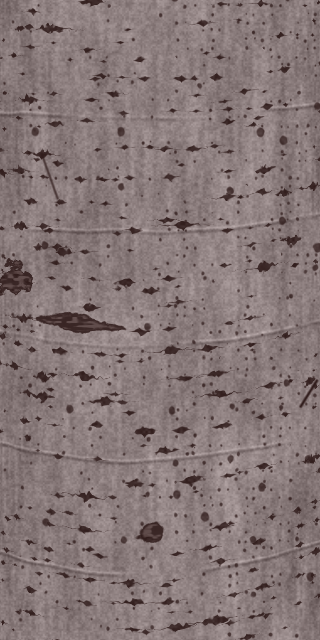
Reproduce this texture procedurally as a WebGL 2 fragment shader.

```glsl
#version 300 es
precision highp float;
uniform vec2 u_resolution;
out vec4 fragColor;

const float SOFT = 0.003;
const vec3 DARK_BROWN = vec3(0.19, 0.112, 0.108);
const vec3 MID_BROWN = vec3(0.36, 0.28, 0.275);

vec2 hash2(vec2 p) {
    vec3 q = fract(p.xyx * vec3(0.1031, 0.1030, 0.0973));
    q += dot(q, q.yzx + 33.33);
    return fract((q.xx + q.yz) * q.zy);
}

float noise(vec2 p) {
    vec2 i = floor(p), f = fract(p);
    f = f * f * (3.0 - 2.0 * f);
    float low = mix(hash2(i).x, hash2(i + vec2(1, 0)).x, f.x);
    float high = mix(hash2(i + vec2(0, 1)).x, hash2(i + 1.0).x, f.x);
    return mix(low, high, f.y);
}

float fbm(vec2 p) {
    float sum = 0.0, gain = 0.53;
    for (int i = 0; i < 4; i++) {
        sum += gain * noise(p);
        p = p * 2.03 + 17.3;
        gain *= 0.5;
    }
    return sum;
}

// Unrolls the trunk: narrow at the sides, sagging towards the foot
vec2 unroll(vec2 p) {
    float side = 2.0 * p.x - 1.0;
    float sag = mix(0.1, 0.0, p.y * 0.5) * (1.0 - side * side);
    float warp = 0.02 * (noise(p * 3.0) - 0.5);
    return vec2(0.5 * asin(side * 0.93), p.y + sag - 0.03 * p.x + warp) + 3.0;
}

// Diamond pores in broken rows, some drawn out into thin dashes
float lenticels(vec2 b, vec2 cell, vec2 size, float density, float seed) {
    float mask = 0.0;
    vec2 home = floor(b / cell);
    vec2 wobble = vec2(noise(b * 90.0), noise(b * 90.0 + 40.0)) - 0.5;
    for (int j = -1; j <= 1; j++)
    for (int i = -1; i <= 1; i++) {
        vec2 id = home + vec2(i, j);
        vec2 r = hash2(id + seed), kind = hash2(id + seed + 71.0);
        float row = hash2(vec2(id.y, seed)).x;
        vec2 jitter = vec2(0.15 + 0.7 * r.x, 0.3 + 0.4 * row + 0.25 * (r.y - 0.5));
        vec2 center = (id + jitter) * cell;
        float cluster = noise(vec2(center.x * 4.0, id.y * 1.7 + seed));
        float present = step(kind.x, density * smoothstep(0.2, 0.6, cluster));
        vec2 s = size * mix(0.5, 1.25, kind.y * kind.y);
        vec2 q = abs((b - center) / s + wobble * 0.7);
        float diamond = (1.0 - pow(q.x, 0.8) - q.y) * s.y;
        float dash = (1.0 - q.x / 2.6 - q.y * 4.0) * s.y * 0.3;
        float shape = smoothstep(-SOFT, SOFT, diamond);
        shape = max(shape, 0.75 * step(0.4, r.y) * smoothstep(-SOFT * 0.4, SOFT, dash));
        mask = max(mask, shape * present);
    }
    return mask;
}

// Round specks, one at most per cell
float specks(vec2 p, float cell, float radius, float density, float seed) {
    vec2 id = floor(p / cell);
    vec2 r = hash2(id + seed), kind = hash2(id + seed + 31.0);
    float d = length((p / cell - id - 0.3 - 0.4 * r) * vec2(1.0, 0.85)) * cell;
    float size = radius * mix(0.4, 1.0, kind.y) + 0.003 * (noise(p * 110.0) - 0.5);
    return step(kind.x, density) * (1.0 - smoothstep(size - SOFT, size + SOFT, d));
}

// Ragged wound, positive inside
float wound(vec2 p, vec2 center, vec2 radius, float pointed, float ragged) {
    vec2 q = abs((p - center) / radius);
    float edge = 1.0 - mix(length(q), q.x + q.y, pointed);
    return edge + ragged * (fbm(p * 45.0) - 0.5);
}

float scratch(vec2 p, vec2 a, vec2 b, float width) {
    vec2 pa = p - a, ba = b - a;
    float t = clamp(dot(pa, ba) / dot(ba, ba), 0.0, 1.0);
    return 1.0 - smoothstep(0.0, width, length(pa - ba * t));
}

void main() {
    vec2 p = gl_FragCoord.xy / u_resolution.x;
    vec2 b = unroll(p);

    // Pale bark with blotches, upright streaks and fine grain
    float side = abs(2.0 * p.x - 1.0);
    float tone = 0.558 - 0.045 * pow(side, 4.0);
    tone += 0.17 * (fbm(b * vec2(10.0, 5.0)) - 0.5);
    tone += 0.08 * (noise(b * vec2(75.0, 9.0)) - 0.5);
    tone += 0.07 * (noise(p * 85.0) - 0.5) + 0.09 * (noise(p * 190.0) - 0.5);
    float stain = smoothstep(0.45, 0.75, fbm(p * vec2(12.0, 5.0) + 8.0));
    tone -= 0.14 * stain * smoothstep(0.5, 0.0, p.y) * smoothstep(0.4, 0.8, p.x);

    // Growth ridges: a pale crest over a shadow
    for (int i = 0; i < 5; i++) {
        float k = float(i);
        float h = b.y - 3.28 - 0.34 * k - 0.008 * noise(vec2(b.x * 9.0, k));
        float visible = smoothstep(0.25, 0.6, noise(vec2(b.x * 4.0, k * 5.3)));
        tone += visible * 0.09 * exp(-pow(h / 0.004, 2.0));
        tone -= visible * 0.11 * exp(-pow((h + 0.009) / 0.005, 2.0));
    }
    vec3 color = vec3(tone) - vec3(0.0, 0.056, 0.056);

    // Pores and specks
    float pores = lenticels(b, vec2(0.13, 0.075), vec2(0.034, 0.014), 0.8, 3.0);
    pores = max(pores, lenticels(b, vec2(0.075, 0.052), vec2(0.018, 0.009), 0.5, 19.0));
    float rightHalf = smoothstep(0.3, 0.75, p.x) * smoothstep(0.2, 0.6, noise(p * 4.0));
    float dots = specks(p, 0.027, 0.005, 0.1 + 0.35 * rightHalf, 5.0);
    dots = max(dots, specks(p, 0.085, 0.013, 0.07 + 0.12 * rightHalf, 47.0));
    float marks = max(pores, dots * 0.85);
    color = mix(color, DARK_BROWN, marks * (0.78 + 0.22 * noise(p * 120.0)));

    // Split scar, knot and rough patch
    float scar = wound(p, vec2(0.24, 0.99 - 0.12 * (p.x - 0.24)), vec2(0.15, 0.032), 0.8, 0.6);
    float knot = wound(p, vec2(0.476, 0.335), vec2(0.04, 0.032), 0.0, 0.5);
    float patchy = wound(p, vec2(0.05, 1.13), vec2(0.055, 0.05), 0.3, 1.6);
    float hollow = max(max(scar, knot), patchy);
    float fibre = smoothstep(0.3, 0.7, noise(p * vec2(60.0, 150.0)));
    vec3 inner = mix(DARK_BROWN, MID_BROWN, fibre * smoothstep(0.1, 0.4, hollow));
    color = mix(color, inner, 0.9 * smoothstep(-0.06, 0.12, hollow));

    // Slanting scratches
    float cuts = 0.7 * scratch(p, vec2(0.13, 1.52), vec2(0.18, 1.38), 0.007);
    cuts = max(cuts, scratch(p, vec2(0.94, 0.73), vec2(0.99, 0.81), 0.008));
    color = mix(color, DARK_BROWN, cuts);
    fragColor = vec4(clamp(color, 0.0, 1.0), 1.0);
}
```
